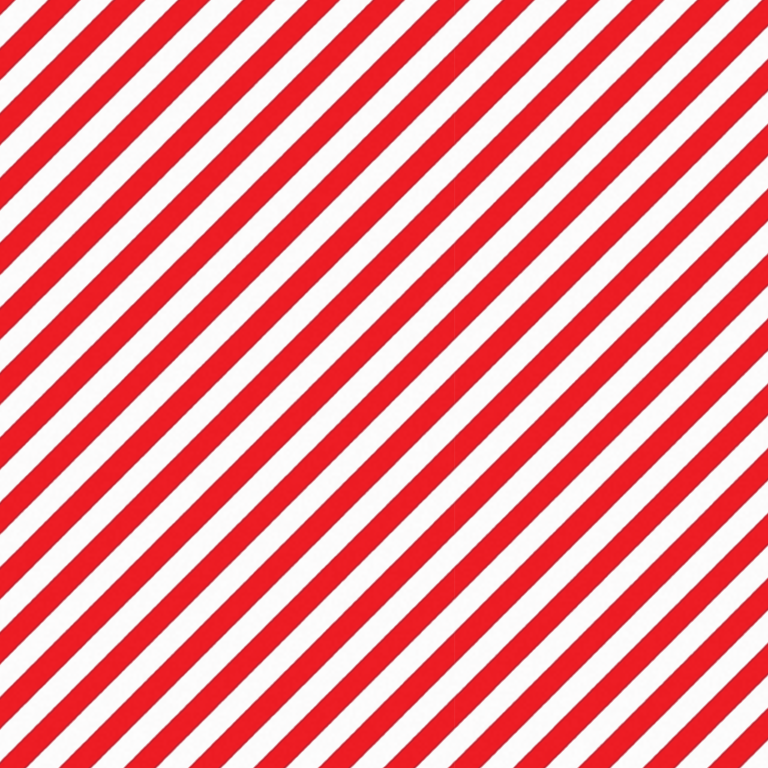
A Shadertoy shader for this pattern:

```glsl
const vec3 WHITE = vec3(0.988, 0.986, 0.986);
const vec3 RED = vec3(0.93, 0.11, 0.14);
const vec3 DARK_RED = vec3(0.75, 0.13, 0.18);

const float PERIOD = 0.0845;       // horizontal spacing of the stripes
const float STRIPE_CENTER = 0.0836; // offset from the top left corner
const float RED_SHARE = 0.5;

float hash21(vec2 p) {
    vec3 q = fract(vec3(p.xyx) * 0.1031);
    q += dot(q, q.yzx + 33.33);
    return fract((q.x + q.y) * q.z);
}

float valueNoise(vec2 p) {
    vec2 cell = floor(p);
    vec2 f = fract(p);
    f = f * f * (3.0 - 2.0 * f);
    float low = mix(hash21(cell), hash21(cell + vec2(1.0, 0.0)), f.x);
    float high = mix(hash21(cell + vec2(0.0, 1.0)), hash21(cell + 1.0), f.x);
    return mix(low, high, f.y);
}

// Signed distance to the nearest 45 degree stripe, negative inside
float stripeDistance(vec2 uv, float period, float center, float share) {
    float along = uv.x + 1.0 - uv.y;
    float offset = abs(fract((along - center) / period + 0.5) - 0.5);
    return (offset - 0.5 * share) * period * inversesqrt(2.0);
}

// Red ink that darkens in a thin, slightly uneven rim
vec3 inkColor(float d, float grain) {
    float rim = smoothstep(-0.0037, -0.0017, d);
    return mix(RED, DARK_RED, rim * mix(0.75, 1.1, grain));
}

// Soft vertical hairline
float seam(float x, float position, float halfWidth) {
    return 1.0 - smoothstep(0.0, halfWidth, abs(x - position));
}

void mainImage(out vec4 fragColor, in vec2 fragCoord) {
    vec2 uv = fragCoord / iResolution.xy;
    float pixel = 1.0 / min(iResolution.x, iResolution.y);
    float grain = valueNoise(uv * 256.0);

    // Stripes with a soft edge
    float d = stripeDistance(uv, PERIOD, STRIPE_CENTER, RED_SHARE);
    d += (grain - 0.5) * 0.0004;
    float edge = max(0.0016, 0.75 * pixel);
    float paper = smoothstep(-edge, edge, d);
    vec3 color = mix(inkColor(d, grain), WHITE, paper);

    // Faint seam across the ink and fine mottling
    float seamLine = seam(uv.x, 0.592, max(0.0015, pixel));
    color = mix(color, WHITE, 0.05 * seamLine * (1.0 - paper));
    color += (grain - 0.5) * 0.012;

    fragColor = vec4(clamp(color, 0.0, 1.0), 1.0);
}
```
